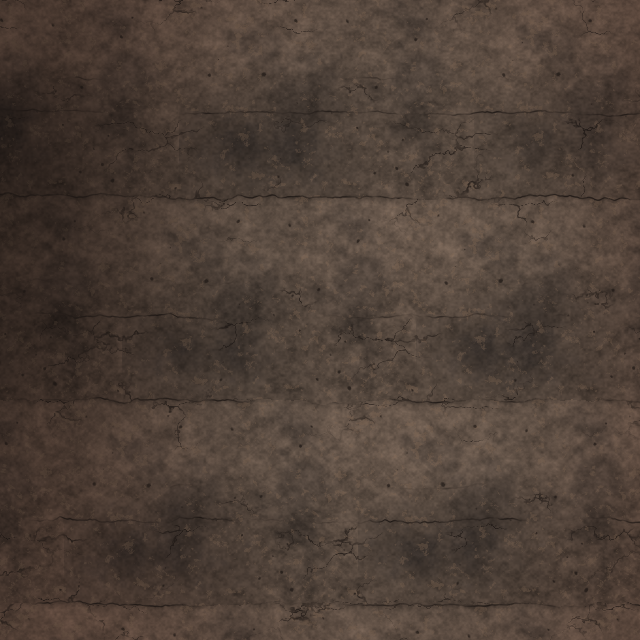
Give the GLSL for this texture, as a WebGL 1 fragment shader.

```glsl
precision highp float;
// Weathered brown concrete wall: staggered cast slabs with seams, cracks, stains and pits.

uniform vec2 u_resolution;

const vec2 TILE = vec2(0.46, 0.318);      // about 2.2 repeats across, 3.1 down
const vec2 TILE_ORIGIN = vec2(0.56, 0.056);
const float ROW_SHIFT = 0.09;
const vec2 NO_REPEAT = vec2(512.0);
const vec3 GREY_CONCRETE = vec3(0.338, 0.285, 0.246);
const vec3 WARM_CONCRETE = vec3(0.362, 0.280, 0.236);
const vec3 CRACK_COLOR = vec3(0.10, 0.078, 0.068);
const vec3 FLECK_COLOR = vec3(0.48, 0.385, 0.31);

float hash(vec2 p) {
  return fract(sin(dot(p, vec2(127.1, 311.7))) * 43758.5);
}

// Value noise whose lattice wraps at the given period.
float noise(vec2 p, vec2 period) {
  vec2 i = floor(p);
  vec2 f = fract(p);
  f = f * f * (3.0 - 2.0 * f);
  vec2 a = mod(i, period);
  vec2 b = mod(i + 1.0, period);
  return mix(mix(hash(a), hash(vec2(b.x, a.y)), f.x),
             mix(hash(vec2(a.x, b.y)), hash(b), f.x), f.y);
}

float fbm(vec2 p, vec2 period) {
  float sum = 0.0;
  float amplitude = 0.5;
  for (int i = 0; i < 5; i++) {
    sum += amplitude * noise(p, period);
    p *= 2.0;
    period *= 2.0;
    amplitude *= 0.62;
  }
  return sum / 1.195;
}

// Cellular noise: nearest distance, second distance, id of the nearest cell.
vec3 cellular(vec2 p, vec2 period) {
  vec2 base = floor(p);
  vec3 best = vec3(8.0, 8.0, 0.0);
  for (int y = -1; y <= 1; y++) {
    for (int x = -1; x <= 1; x++) {
      vec2 cell = base + vec2(float(x), float(y));
      vec2 key = mod(cell, period);
      vec2 point = cell + 0.1 + 0.8 * vec2(hash(key + 3.7), hash(key + 9.2));
      float d = length(p - point);
      if (d < best.x) best = vec3(d, best.x, hash(key + 5.1));
      else best.y = min(best.y, d);
    }
  }
  return best;
}

float line(float d, float halfWidth, float px) {
  return 1.0 - smoothstep(max(halfWidth - px, 0.0), halfWidth + px, d);
}

float tileColumn(float x, float rowIndex) {
  return (x - TILE_ORIGIN.x - ROW_SHIFT * rowIndex) / TILE.x;
}

// Broken horizontal seam at a given height within each tile row.
float seam(vec2 p, float row, float offset, float coverage, float px) {
  float t = row - offset + 0.5;
  float d = abs(fract(t) - 0.5) * TILE.y;
  float along = tileColumn(p.x, floor(t)) * 5.0;
  float broken = mix(fbm(vec2(along, offset * 37.0 + 20.0), vec2(5.0, 512.0)),
                     noise(p * vec2(9.0, 5.0) + 50.0, NO_REPEAT), 0.4);
  float shown = smoothstep(0.76 - coverage, 0.98 - coverage, broken);
  float wear = 0.15 + 0.85 * noise(p * vec2(80.0, 25.0), NO_REPEAT);
  return shown * (0.8 * wear * line(d, 0.0006, px) + 0.14 * exp(-d * 220.0));
}

// Dark stains: one ragged blob per tile plus wrapped blotches.
float stains(vec2 q, vec2 tileId, float ragged) {
  vec2 d = (fract(q) - vec2(0.3, 0.24)) / vec2(0.36, 0.24);
  float blob = exp(-dot(d, d) * 1.4 + ragged * 4.0) * (0.4 + 0.6 * hash(tileId + 40.0));
  float blotch = smoothstep(0.46, 0.68, fbm(q * vec2(5.0, 4.0), vec2(5.0, 4.0)));
  return 0.19 * min(blob, 1.2) + 0.15 * blotch;
}

// Thin, mostly horizontal cracks, visible only in small patches.
float cracks(vec2 q, vec2 p, float px) {
  vec2 warp = vec2(fbm(p * 20.0 + 7.0, NO_REPEAT), fbm(p * 20.0 + 31.0, NO_REPEAT)) - 0.5;
  vec3 cell = cellular(q * vec2(3.0, 6.0) + warp * 0.9, vec2(3.0, 6.0));
  float patchMask = smoothstep(0.56, 0.76, noise(q * vec2(5.0, 6.0) + 2.0, vec2(5.0, 6.0)));
  float fade = 0.2 + 0.8 * noise(p * 45.0 + 60.0, NO_REPEAT);
  return patchMask * fade * line((cell.y - cell.x) * 0.045, 0.0005, px);
}

void main() {
  vec2 p = gl_FragCoord.xy / u_resolution;
  float px = 1.0 / min(u_resolution.x, u_resolution.y);

  // Staggered tile coordinates with uneven, jagged seam heights
  float wobble = (fbm(vec2(p.x * 16.0, p.y * 4.0) + 11.0, NO_REPEAT) - 0.5) * 0.02;
  wobble += (noise(vec2(p.x * 75.0, p.y * 9.0), NO_REPEAT) - 0.5) * 0.004;
  float row = (p.y + wobble - TILE_ORIGIN.y) / TILE.y;
  vec2 q = vec2(tileColumn(p.x, floor(row)), row);
  float rise = fract(row);

  // Wide lighting: pale centre, warm edges, deep shade at upper left
  vec2 c = (p - vec2(0.60, 0.50)) * vec2(1.9, 1.1);
  float glow = exp(-dot(c, c));
  vec2 s = (p - vec2(0.0, 0.64)) * vec2(3.4, 2.6);
  float light = mix(0.77, 1.08, glow) * (1.0 - 0.37 * exp(-dot(s, s)));
  vec3 color = mix(WARM_CONCRETE, GREY_CONCRETE, smoothstep(0.25, 0.9, glow)) * light;

  // Slab tone, repeating and unique mottling, grain
  float band = smoothstep(0.3, 0.72, rise) * (1.0 - smoothstep(0.97, 1.0, rise));
  float tileMottle = fbm(q * vec2(7.0, 6.0) + 3.0, vec2(7.0, 6.0)) - 0.5;
  float mottle = fbm(p * vec2(9.0, 12.0) + 3.0, NO_REPEAT) - 0.5;
  float rough = fbm(q * vec2(24.0, 20.0) + 17.0, vec2(24.0, 20.0)) - 0.5;
  float grain = noise(p * 300.0, NO_REPEAT) + noise(p * 150.0 + 40.0, NO_REPEAT) - 1.0;
  color *= mix(0.95, 1.06, band) + 0.25 * tileMottle + 0.23 * mottle + 0.55 * rough + 0.15 * grain;
  color *= 1.0 - stains(q, floor(q), mottle + rough) * vec3(1.0, 0.96, 0.88);

  // Pale worn flecks
  float fleck = smoothstep(0.62, 0.74, fbm(q * vec2(40.0, 30.0) + 9.0, vec2(40.0, 30.0)));
  color = mix(color, FLECK_COLOR * light, 0.35 * fleck);

  // Seams, cracks and pits
  float dark = seam(p, row, 0.0, 0.48, px);
  dark = max(dark, seam(p, row, 0.415, 0.40, px));
  dark = max(dark, 0.6 * seam(p, row, 0.58, 0.30, px));
  dark = max(dark, 0.8 * cracks(q, p, px));
  vec3 pit = cellular(q * vec2(16.0, 11.0), vec2(16.0, 11.0));
  float pitRadius = 0.0006 + 0.0020 * fract(pit.z * 60.0);
  float pitEdge = pit.x * 0.029 + 0.006 * rough;
  dark = max(dark, 0.65 * step(0.89, pit.z) * line(pitEdge, pitRadius, px));
  color = mix(color, CRACK_COLOR, clamp(dark, 0.0, 1.0));

  gl_FragColor = vec4(color, 1.0);
}
```
